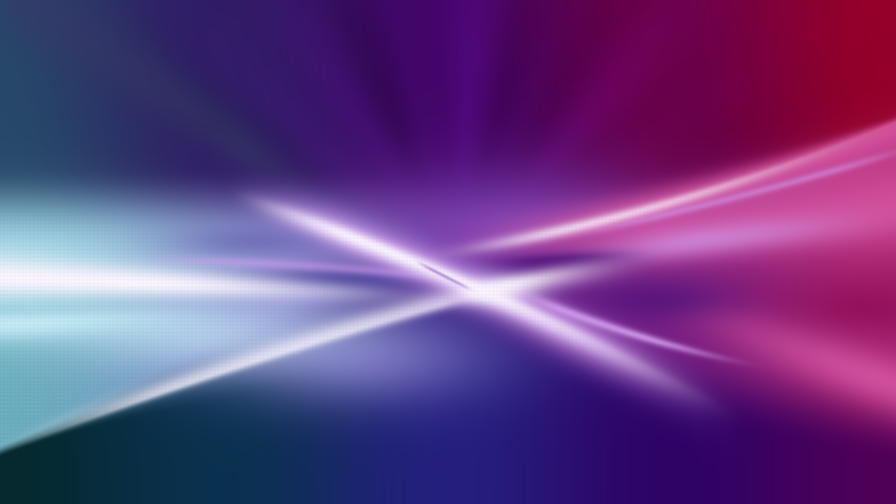
Write a WebGL 2 fragment shader that draws this background.

```glsl
#version 300 es
precision highp float;
// Abstract light burst: curved beams crossing over a teal, violet and red field.
// Soft masks (bent beams with gaussian profiles, oval glows) are blended in
// order over colour ramps; layered sines add faint rays and a fine weave.
uniform vec2 u_resolution;
out vec4 fragColor;

const vec3 WHITE = vec3(.97, .95, .99);
const vec3 ICE = vec3(.8, .94, .98);
const vec3 LILAC = vec3(.82, .62, .94);
const vec3 VIOLET = vec3(.57, .34, .79);
const vec3 HAZE = vec3(.58, .55, .84);
const vec3 DEEP = vec3(.29, .06, .47);
const vec3 INDIGO = vec3(.29, .26, .6);
const vec3 PINK = vec3(.87, .37, .67);
const vec3 WINE = vec3(.56, .05, .34);

// Five colours spread evenly over 0..1
vec3 ramp(float x, vec3 a, vec3 b, vec3 c, vec3 d, vec3 e) {
  x *= 4.;
  vec3 col = mix(a, b, smoothstep(0., 1., x));
  col = mix(col, c, smoothstep(1., 2., x));
  col = mix(col, d, smoothstep(2., 3., x));
  return mix(col, e, smoothstep(3., 4., x));
}

// Height of a parabolic arc from ends.xy to ends.zw
float arc(float x, vec4 ends, float bend) {
  float s = (x - ends.x) / (ends.z - ends.x);
  return mix(ends.y, ends.w, s) + 4. * bend * s * (1. - s);
}

// Bent beam; widths = (above, below) at each end; fade = share of each end
float beam(vec2 q, vec4 ends, float bend, vec4 widths, vec2 fade) {
  float s = clamp((q.x - ends.x) / (ends.z - ends.x), 0., 1.);
  float d = q.y - arc(q.x, ends, bend);
  vec2 w = mix(widths.xy, widths.zw, s);
  d /= mix(w.y, w.x, smoothstep(-.003, .003, d));
  return exp(-d * d) * smoothstep(0., fade.x, s) * smoothstep(0., fade.y, 1. - s);
}

// Oval gaussian glow; oval = (center, radii)
float glow(vec2 q, vec4 oval) {
  vec2 d = (q - oval.xy) / oval.zw;
  return exp(-dot(d, d));
}

vec3 backdrop(vec2 q) {
  vec3 top = ramp(q.x + .08 * (q.y - .8), vec3(.15, .28, .41), vec3(.18, .11, .39),
    vec3(.26, .02, .41), vec3(.41, 0, .29), vec3(.58, 0, .16));
  vec3 low = ramp(q.x, vec3(.02, .16, .18), vec3(.04, .19, .31),
    vec3(.14, .12, .49), vec3(.18, .01, .4), vec3(.31, 0, .34));
  vec3 col = mix(low, top, smoothstep(.25, .6, q.y));
  col = mix(col, vec3(.22, .22, .42), .6 * beam(q, vec4(-.02, 1.06, .38, .58), 0., vec4(.12, .1, .03, .03), vec2(.1, .3)));
  // Faint fan of rays above the crossing
  vec2 r = q - vec2(.51, .45);
  float angle = atan(r.x * 1.78, abs(r.y) + .01);
  float rays = sin(angle * 9. + 1.4) + .5 * sin(angle * 21.);
  col += .1 * DEEP * rays * smoothstep(.1, .35, r.y) * glow(q, vec4(.5, .8, .3, .35));
  return mix(col, VIOLET, .75 * glow(q, vec4(.57, .54, .19, .12)));
}

vec3 leftMist(vec3 col, vec2 q) {
  float edge = arc(q.x, vec4(0, .105, .5, .42), .01);
  float soft = mix(.012, .1, smoothstep(0., .4, q.x));
  float mask = smoothstep(-soft, soft, q.y - edge) * smoothstep(.67, .51, q.y) * smoothstep(.54, .3, q.x);
  vec3 mist = mix(vec3(.46, .73, .8), HAZE, smoothstep(0., .36, q.x));
  col = mix(col, mist, .9 * mask);
  col = mix(col, HAZE, .75 * glow(q, vec4(.39, .29, .15, .09)));
  col = mix(col, ICE, .7 * glow(q, vec4(0, .46, .23, .12)));
  col = mix(col, ICE, .55 * glow(q, vec4(.23, .335, .15, .065)));
  col = mix(col, INDIGO, .75 * glow(q, vec4(.39, .447, .11, .024)));
  col = mix(col, INDIGO, .4 * glow(q, vec4(.28, .52, .09, .03)));
  col = mix(col, LILAC, .5 * beam(q, vec4(.12, .485, .52, .445), .01, vec4(.01), vec2(.4, .2)));
  col = mix(col, WHITE, beam(q, vec4(-.05, .45, .53, .405), .005, vec4(.045, .035, .01, .015), vec2(.01, .65)));
  col = mix(col, ICE, .8 * beam(q, vec4(-.05, .355, .3, .375), 0., vec4(.02, .035, .02, .03), vec2(.02, .8)));
  return mix(col, WHITE, .75 * beam(q, vec4(-.03, .085, .55, .425), .015, vec4(.02, .006, .03, .014), vec2(.4, .1)));
}

vec3 rightVeil(vec3 col, vec2 q) {
  float roof = q.y - arc(q.x, vec4(.52, .502, 1, .757), -.03);
  float ground = q.y - arc(q.x, vec4(.55, .36, 1, .17), -.01);
  float mask = smoothstep(-.09, .07, ground) * smoothstep(.004, -.02, roof) * smoothstep(.5, .68, q.x);
  vec3 veil = mix(vec3(.45, .13, .54), vec3(.66, .13, .43), smoothstep(.65, 1., q.x));
  col = mix(col, veil, .9 * mask);
  col = mix(col, PINK, .75 * beam(q, vec4(.55, .49, 1.06, .6), 0., vec4(.02, .03, .13, .09), vec2(.4, .01)));
  col = mix(col, LILAC, .6 * beam(q, vec4(.6, .475, 1.04, .565), .01, vec4(.03), vec2(.4, .6)));
  col = mix(col, WINE, .7 * glow(q, vec4(.97, .39, .09, .05)));
  col = mix(col, PINK, .75 * beam(q, vec4(.68, .45, 1.05, .21), -.01, vec4(.04, .05, .06, .06), vec2(.85, .01)));
  col = mix(col, DEEP, .65 * glow(q, vec4(.74, .405, .08, .04)));
  return mix(col, DEEP, .85 * beam(q, vec4(.52, .475, .74, .495), 0., vec4(.012, .018, .015, .03), vec2(.4, .5)));
}

vec3 crossing(vec3 col, vec2 q) {
  // Rising beam with a crisp upper rim
  vec4 rise = vec4(.46, .488, 1.04, .785);
  col = mix(col, PINK, .75 * beam(q, rise, -.035, vec4(.06, .025, .006, .06), vec2(.4, .01)));
  col = mix(col, WHITE, .75 * beam(q, rise, -.037, vec4(.016, .014, .004, .012), vec2(.3, .65)));
  col = mix(col, LILAC, .5 * beam(q, vec4(.62, .525, 1.05, .725), -.01, vec4(.008), vec2(.3)));
  // Falling beam: halo, core, dark slit
  vec4 fall = vec4(.25, .62, .84, .155);
  col = mix(col, LILAC, .85 * beam(q, fall, .03, vec4(.035, .03, .05, .06), vec2(.25, .4)));
  col = mix(col, WHITE, .95 * beam(q, fall, .03, vec4(.016, .02, .016, .024), vec2(.25, .6)));
  col = mix(col, VIOLET, .6 * beam(q, vec4(.46, .485, .54, .412), 0., vec4(.004), vec2(.3)));
  // Hot center and the fine spur leaving it
  col = mix(col, WHITE, .9 * beam(q, vec4(.49, .405, .74, .485), .005, vec4(.015, .02, .025, .03), vec2(.2, .75)));
  col = mix(col, LILAC, .85 * beam(q, vec4(.57, .425, .86, .27), -.015, vec4(.012, .012, .006, .006), vec2(.2, .5)));
  return mix(col, WHITE, .6 * glow(q, vec4(.555, .425, .04, .03)));
}

void main() {
  vec2 q = gl_FragCoord.xy / u_resolution;
  vec3 col = crossing(rightVeil(leftMist(backdrop(q), q), q), q);
  // Fine diagonal weave on the bright parts
  vec2 w = 420. * vec2(q.x * 1.78 + q.y, q.x * 1.78 - q.y);
  col += .018 * sin(w.x) * sin(w.y) * smoothstep(.4, .9, col.g);
  fragColor = vec4(clamp(col, 0., 1.), 1);
}
```
